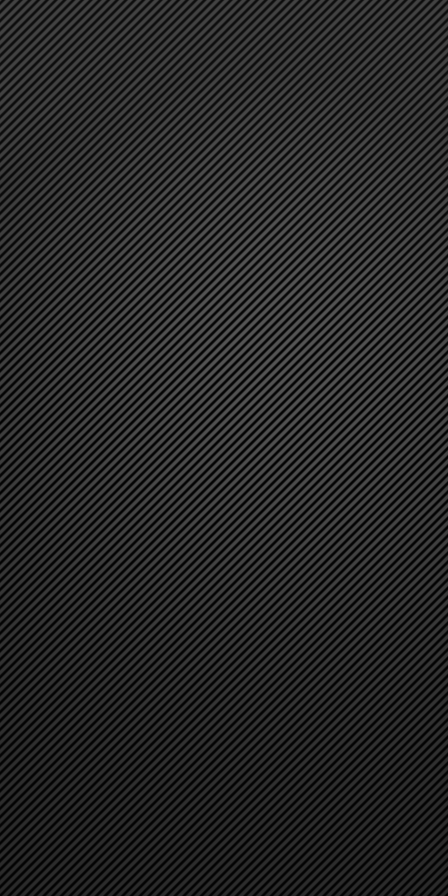
Write a WebGL 1 fragment shader that draws this pattern.

```glsl
precision highp float;

uniform vec2 u_resolution;

const vec2 STRIPE_COUNT = vec2(51.2, 102.4); // repeats across and down
const float LINE_WIDTH = 0.56;               // share of one repeat
const float EDGE_SOFTNESS = 0.17;
const float GROOVE_SHADE = 0.012;
const float GROOVE_LIFT = 0.04;              // extra haze near the top
const float RIDGE_DIM = 0.16;
const float RIDGE_BRIGHT = 0.33;
const vec2 GLOW_CENTER = vec2(0.6, 0.64);
const vec2 GLOW_RADIUS = vec2(0.75, 0.38);
const float TOP_SHEEN = 0.58;

// Coverage of a soft-edged line centred in each unit repeat
float stripe(float phase, float softness) {
  float fromCenter = abs(fract(phase) - 0.5);
  float halfWidth = 0.5 * LINE_WIDTH;
  return 1.0 - smoothstep(halfWidth - softness, halfWidth + softness, fromCenter);
}

// Broad light: an oval glow plus a sheen along the top
float lighting(vec2 uv) {
  vec2 offset = (uv - GLOW_CENTER) / GLOW_RADIUS;
  float glow = exp(-dot(offset, offset));
  float sheen = TOP_SHEEN * smoothstep(0.55, 0.9, uv.y);
  return max(glow, sheen);
}

void main() {
  vec2 uv = gl_FragCoord.xy / u_resolution;

  // Diagonal ridges rising to the right
  float phase = uv.x * STRIPE_COUNT.x - uv.y * STRIPE_COUNT.y;
  float pixelSpan = length(STRIPE_COUNT / u_resolution);
  float softness = max(EDGE_SOFTNESS, 0.5 * pixelSpan);
  float ridge = stripe(phase, softness);

  // Shade the grooves and ridges
  float groove = GROOVE_SHADE + GROOVE_LIFT * smoothstep(0.5, 1.0, uv.y);
  float crest = mix(RIDGE_DIM, RIDGE_BRIGHT, lighting(uv));
  gl_FragColor = vec4(vec3(mix(groove, crest, ridge)), 1.0);
}
```
